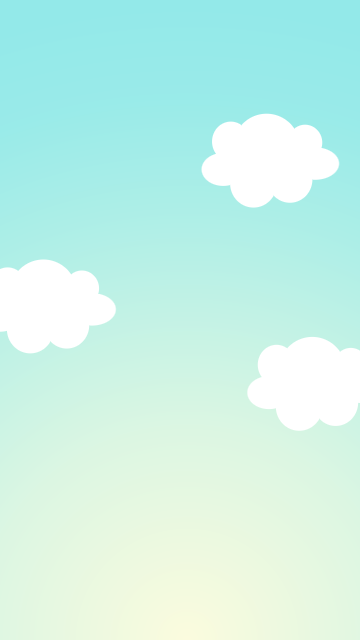
Reproduce this background procedurally as a WebGL 1 fragment shader.

```glsl
precision highp float;
// A pale daytime sky with three flat white clouds.
// The sky is a radial glow rising from below the lower edge, blended through
// colour stops; each cloud is the union of a body and seven elliptic lobes.

uniform vec2 u_resolution;

// Lengths are in canvas widths, measured from the lower left corner.
const vec2 GLOW_CENTER = vec2(0.52, 0.0);
const vec4 GLOW_STOPS = vec4(0.59, 1.185, 1.5, 1.78);
const vec3 CREAM = vec3(0.985, 0.985, 0.870);
const vec3 MINT = vec3(0.860, 0.965, 0.888);
const vec3 AQUA = vec3(0.680, 0.935, 0.906);
const vec3 TURQUOISE = vec3(0.602, 0.920, 0.912);
const vec3 ZENITH = vec3(0.575, 0.914, 0.914);

const vec3 CLOUD_COLOR = vec3(1.0);
const float CLOUD_SCALE = 0.191; // half the width of a cloud
const vec2 CLOUD_UPPER = vec2(0.750, 1.333);
const vec2 CLOUD_LEFT = vec2(0.130, 0.928);
const vec2 CLOUD_RIGHT = vec2(0.877, 0.713);

vec3 skyColor(vec2 p) {
  float d = distance(p, GLOW_CENTER);
  vec3 color = mix(CREAM, MINT, clamp(d / GLOW_STOPS.x, 0.0, 1.0));
  vec3 t = clamp((d - GLOW_STOPS.xyz) / (GLOW_STOPS.yzw - GLOW_STOPS.xyz), 0.0, 1.0);
  color = mix(color, AQUA, t.x);
  color = mix(color, TURQUOISE, t.y);
  return mix(color, ZENITH, t.z);
}

// Approximate signed distance to an axis-aligned ellipse
float ellipse(vec2 p, vec2 center, vec2 radii) {
  return (length((p - center) / radii) - 1.0) * min(radii.x, radii.y);
}

// Cloud outline in units of its half width
float cloudShape(vec2 p) {
  float d = ellipse(p, vec2(-0.05, 0.0), vec2(0.667, 0.485));    // body
  d = min(d, ellipse(p, vec2(-0.05, 0.19), vec2(0.485)));         // crown
  d = min(d, ellipse(p, vec2(-0.57, 0.27), vec2(0.273, 0.29)));   // upper left
  d = min(d, ellipse(p, vec2(-0.68, -0.135), vec2(0.315, 0.24))); // left
  d = min(d, ellipse(p, vec2(-0.24, -0.34), vec2(0.34, 0.35)));   // lower left
  d = min(d, ellipse(p, vec2(0.29, -0.28), vec2(0.327, 0.34)));   // lower right
  d = min(d, ellipse(p, vec2(0.655, -0.05), vec2(0.35, 0.236)));  // right
  return min(d, ellipse(p, vec2(0.51, 0.255), vec2(0.25, 0.26))); // upper right
}

float cloudDistance(vec2 p, vec2 center) {
  return cloudShape((p - center) / CLOUD_SCALE) * CLOUD_SCALE;
}

void main() {
  vec2 p = gl_FragCoord.xy / u_resolution.x;

  float d = cloudDistance(p, CLOUD_UPPER);
  d = min(d, cloudDistance(p, CLOUD_LEFT));
  d = min(d, cloudDistance(p, CLOUD_RIGHT));

  // Smooth the outline over about one pixel
  float coverage = clamp(0.5 - d * u_resolution.x, 0.0, 1.0);
  gl_FragColor = vec4(mix(skyColor(p), CLOUD_COLOR, coverage), 1.0);
}
```
